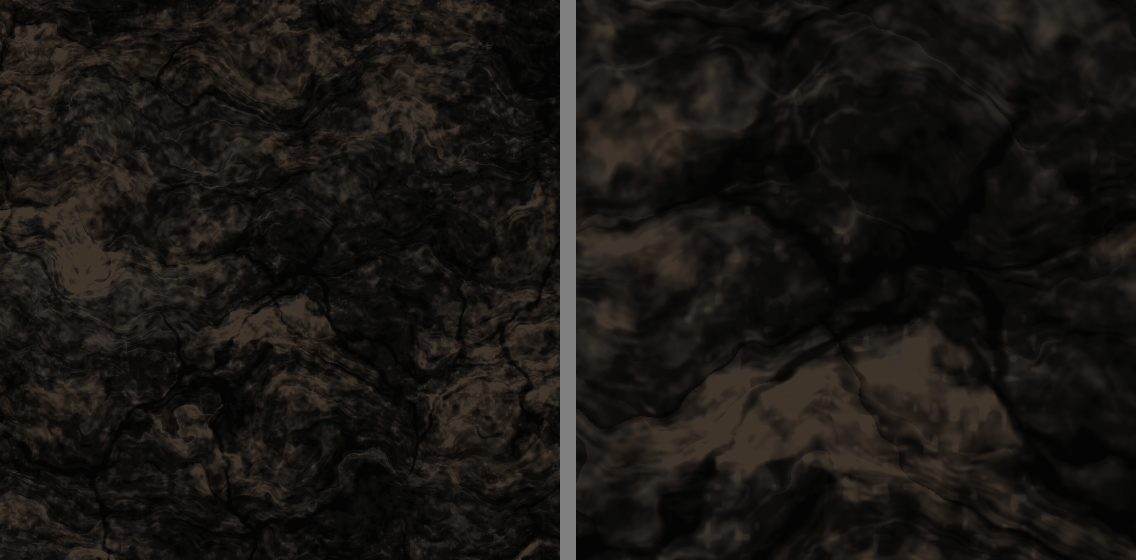
Left, the full canvas; right, a detail of the centre.
Give the GLSL for this texture, as a WebGL 2 fragment shader.

```glsl
#version 300 es
precision highp float;
// Dark weathered rock face: warped Voronoi facets give broken planes, layered
// noise gives relief, brown mineral patches and grain, and gated cell borders
// give black cracks and thin pale veins. One tone value drives a colour ramp.

#define SHADOW vec3(0.050, 0.047, 0.042)
#define UMBER vec3(0.106, 0.092, 0.081)
#define STONE vec3(0.153, 0.133, 0.116)
#define HIGHLIGHT vec3(0.222, 0.190, 0.160)
#define WARP 0.19
#define STRATA vec2(1.0, 1.65)
#define RELIEF 19.0
#define PATCH_TONE 1.25
#define MOTTLE 3.2
#define CRACK_DEPTH 1.9
#define VEIN_TONE 0.75
#define BIAS 0.06

uniform vec2 u_resolution;
out vec4 outColor;

vec2 hash2(vec2 p) {
  vec3 q = fract(vec3(p.xyx) * vec3(0.1031, 0.1030, 0.0973));
  q += dot(q, q.yzx + 33.33);
  return fract((q.xx + q.yz) * q.zy);
}

float noise(vec2 p) {
  vec2 cell = floor(p), f = fract(p);
  f = f * f * (3.0 - 2.0 * f);
  float low = mix(hash2(cell).x, hash2(cell + vec2(1, 0)).x, f.x);
  float high = mix(hash2(cell + vec2(0, 1)).x, hash2(cell + vec2(1, 1)).x, f.x);
  return mix(low, high, f.y);
}

// Fractal noise around 0.5; each octave is turned to hide the lattice.
float fbm(vec2 p, int octaves) {
  float sum = 0.0, amp = 0.5, total = 0.0;
  for (int i = 0; i < octaves; i++) {
    sum += amp * noise(p);
    total += amp;
    amp *= 0.5;
    p = mat2(0.96, 0.28, -0.28, 0.96) * p * 2.03 + 17.3;
  }
  return sum / total;
}

// Voronoi facet: x = distance to the border, y = shade of the tilted plane.
vec2 facet(vec2 p) {
  vec2 cell = floor(p), f = fract(p), nearest = vec2(0), nearestId = vec2(0);
  float best = 8.0, border = 8.0;
  for (int y = -1; y <= 1; y++)
    for (int x = -1; x <= 1; x++) {
      vec2 id = vec2(x, y), r = id + hash2(cell + id) - f;
      if (dot(r, r) < best) { best = dot(r, r); nearest = r; nearestId = id; }
    }
  for (int y = -2; y <= 2; y++)
    for (int x = -2; x <= 2; x++) {
      vec2 id = nearestId + vec2(x, y), r = id + hash2(cell + id) - f;
      vec2 gap = r - nearest;
      if (dot(gap, gap) > 1e-4)
        border = min(border, dot(0.5 * (r + nearest), normalize(gap)));
    }
  vec2 tilt = hash2(cell + nearestId + 71.0) - 0.5;
  return vec2(border, tilt.x + 1.3 * dot(nearest, vec2(tilt.y, -0.6)));
}

float height(vec2 p) {
  return fbm(p * vec2(9.0, 15.0), 5);
}

vec3 ramp(float tone) {
  vec3 c = SHADOW * mix(0.35, 1.0, smoothstep(-2.5, -0.8, tone));
  c = mix(c, UMBER, clamp((tone + 0.8) / 0.95, 0.0, 1.0));
  c = mix(c, STONE, clamp((tone - 0.15) / 0.73, 0.0, 1.0));
  return mix(c, HIGHLIGHT, clamp((tone - 0.88) / 0.87, 0.0, 1.25));
}

void main() {
  vec2 uv = gl_FragCoord.xy / u_resolution.y;
  vec2 bend = vec2(fbm(uv * 6.0, 5), fbm(uv * 6.0 + 41.0, 5)) - 0.5;
  vec2 p = mat2(0.985, 0.17, -0.17, 0.985) * (uv + WARP * bend) + 3.0;

  // Broken planes at two sizes, with broad light and dark areas
  vec2 slab = facet(p * STRATA * 5.0);
  vec2 chip = facet(p * STRATA * 13.0 + 9.0);
  float tone = BIAS + 0.9 * slab.y + 0.65 * chip.y;
  tone += 2.4 * (fbm(uv * vec2(2.5, 4.0) + 5.0, 3) - 0.5);

  // Relief lit from the upper left
  tone += RELIEF * (height(p) - height(p + vec2(-0.002, 0.004)));

  // Ragged brown mineral patches
  float ragged = fbm(uv * 48.0, 3) - 0.5;
  float stain = fbm(p * vec2(5.0, 9.5) + 23.0, 4) + 0.3 * ragged;
  float mineral = smoothstep(0.52, 0.60, stain);
  tone += PATCH_TONE * (mineral - 0.36);

  // Mottling and scattered pale flecks
  tone += MOTTLE * (fbm(uv * 75.0 + 11.0, 3) - 0.5);
  float dusty = smoothstep(0.45, 0.65, fbm(uv * 9.0 + 61.0, 3));
  tone += 0.9 * dusty * smoothstep(0.68, 0.9, noise(uv * 170.0));

  // Pale veins on some chip borders
  float veinGate = smoothstep(0.5, 0.64, fbm(uv * 8.0 + 83.0, 3));
  tone += VEIN_TONE * veinGate * (1.0 - smoothstep(0.01, 0.07, chip.x));

  // Dark seams between slabs and a few steep fractures
  float seamGate = smoothstep(0.44, 0.62, fbm(uv * 5.0 + 31.0, 3));
  float seam = 1.0 - smoothstep(0.0, 0.05, slab.x);
  float shade = 0.4 * exp(-slab.x * 11.0);
  float split = facet(p * vec2(4.2, 2.4) + 37.0).x;
  float splitGate = smoothstep(0.5, 0.62, fbm(uv * 4.0 + 97.0, 3));
  float fracture = 1.0 - smoothstep(0.004, 0.028, split);
  tone -= CRACK_DEPTH * (seamGate * (0.6 * seam + shade) + splitGate * fracture);

  // Patches lean brown, bare rock leans grey
  vec3 color = ramp(tone) * mix(vec3(0.97, 1.0, 1.03), vec3(1.04, 1.0, 0.96), mineral);
  outColor = vec4(color, 1.0);
}
```
